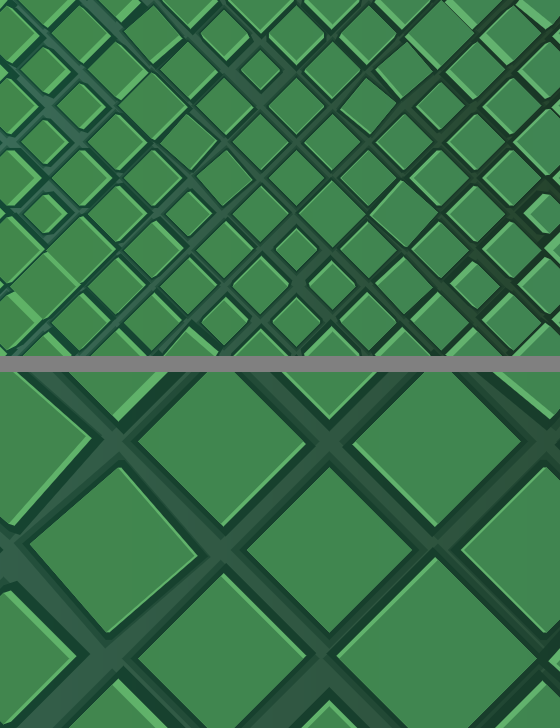
Top: the whole. Bottom: its middle third, enlarged.
Write a WebGL 2 fragment shader that draws this background.

```glsl
#version 300 es
precision highp float;

#define PITCH 0.1438              // block spacing along the diagonals, in canvas heights
#define FOCUS vec2(0.8327, 0.5)   // point the blocks lean away from
#define HALF_SIDE 0.38            // ordinary block, in units of PITCH
#define SMALL_SHARE 0.18
#define LARGE_SHARE 0.11
#define TILT 0.13                 // largest turn of a crooked block
#define LEAN 0.027                // visible side per cell of distance
#define SHADOW_REACH 1.85
#define RIM 0.075

uniform vec2 u_resolution;
out vec4 fragColor;

float hash(vec2 cell, float seed) {
    return fract(sin(dot(cell, vec2(127.1, 311.7)) + seed * 74.7) * 43758.54);
}

// Distance to a square dragged along a vector
float sweptSquare(vec2 p, vec2 drag, float halfSide) {
    vec2 box = abs(p - 0.5 * drag) - halfSide - 0.5 * abs(drag);
    vec2 across = normalize(vec2(-drag.y, drag.x));
    float band = abs(dot(p, across)) - halfSide * (abs(across.x) + abs(across.y));
    return max(max(box.x, box.y), band);
}

float blockSize(vec2 cell) {
    float pick = hash(cell, 1.0);
    if (pick < SMALL_SHARE) return mix(0.24, 0.33, hash(cell, 2.0));
    if (pick > 1.0 - LARGE_SHARE) return 0.455;
    return HALF_SIDE;
}

float coverage(float dist, float pixel) {
    return clamp(0.5 - dist / pixel, 0.0, 1.0);
}

void main() {
    vec2 uv = gl_FragCoord.xy / u_resolution;
    vec2 fromFocus = gl_FragCoord.xy / u_resolution.y - FOCUS;
    float pixel = 1.0 / (u_resolution.y * PITCH);

    // Lattice turned by 45 degrees
    vec2 lattice = vec2(fromFocus.x + fromFocus.y, fromFocus.y - fromFocus.x) * 0.70711 / PITCH;
    vec2 nearest = floor(lattice + 0.5);

    // Nearest blocks and their overlapping shadows
    float rim = 0.0, shadow = 0.0, side = 0.0, face = 0.0;
    for (int j = -1; j <= 1; j++) {
        for (int i = -1; i <= 1; i++) {
            vec2 cell = nearest + vec2(i, j);
            float halfSide = blockSize(cell);
            float angle = hash(cell, 3.0) < 0.2 ? TILT * (2.0 * hash(cell, 4.0) - 1.0) : 0.0;
            mat2 turn = mat2(cos(angle), sin(angle), -sin(angle), cos(angle));
            vec2 p = turn * (lattice - cell);
            float depth = LEAN * mix(0.55, 1.2, hash(cell, 5.0));
            vec2 drag = turn * (-cell * depth) + 1e-4;

            vec2 d = abs(p) - halfSide;
            face = max(face, coverage(max(d.x, d.y), pixel));
            side = max(side, coverage(sweptSquare(p, drag, halfSide), pixel));
            shadow = max(shadow, coverage(sweptSquare(p, drag * SHADOW_REACH, halfSide + 0.035), pixel));
            rim = max(rim, coverage(max(d.x, d.y) - RIM, pixel));
        }
    }

    // Colours drift from left to right
    vec3 ground = mix(vec3(0.23, 0.42, 0.345), vec3(0.145, 0.265, 0.175), uv.x);
    vec3 shadowGreen = mix(vec3(0.08, 0.29, 0.21), vec3(0.10, 0.21, 0.145), uv.x);
    vec3 sideGreen = mix(vec3(0.37, 0.70, 0.40), vec3(0.39, 0.70, 0.44), uv.x);
    vec3 faceGreen = mix(vec3(0.255, 0.53, 0.295), vec3(0.25, 0.52, 0.325), uv.x);

    vec3 color = mix(ground, shadowGreen, 0.55 * rim);
    color = mix(color, shadowGreen, shadow);
    color = mix(color, sideGreen, side);
    color = mix(color, faceGreen, face);
    fragColor = vec4(color, 1.0);
}
```
